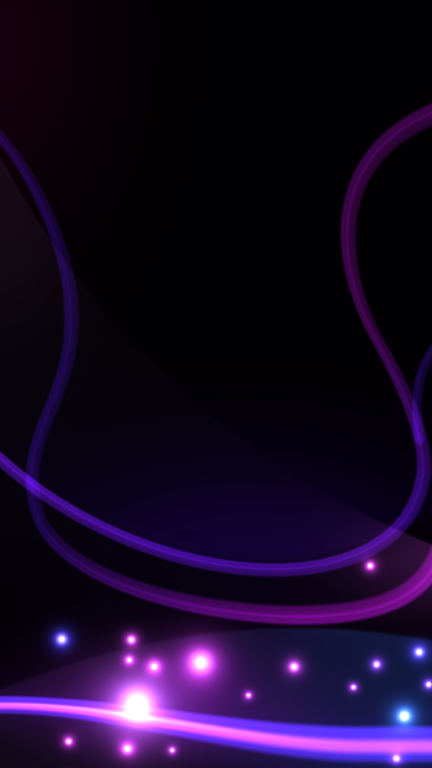
Reproduce this background procedurally as a Shadertoy shader.

```glsl
#define VIOLET vec3(0.27, 0.05, 0.58)
#define PLUM vec3(0.24, 0.02, 0.29)
#define MAGENTA vec3(0.40, 0.03, 0.46)
#define INDIGO vec3(0.09, 0.02, 0.26)
#define NIGHT_BLUE vec3(0.05, 0.0, 0.18)
#define PINK vec3(0.85, 0.22, 0.90)
#define BLUE vec3(0.25, 0.22, 0.95)
#define SPARK_CELL 0.105
#define SPARK_DENSITY 0.55
#define CURVE_STEPS 24

vec2 hash2(vec2 cell) {
    vec2 q = vec2(dot(cell, vec2(127.1, 311.7)), dot(cell, vec2(269.5, 183.3)));
    return fract(sin(q) * 4375.85);
}

float gauss(float x) { return exp(-x * x); }

vec2 bezier(vec2 a, vec2 b, vec2 c, vec2 d, float t) {
    float s = 1.0 - t;
    return s * s * s * a + 3.0 * s * s * t * b + 3.0 * s * t * t * c + t * t * t * d;
}

// Translucent band along a cubic curve; width and colour run from start to end
vec3 ribbon(vec2 p, vec2 a, vec2 b, vec2 c, vec2 d, vec2 width, vec3 startCol, vec3 endCol) {
    float nearest = 1e3, along = 0.0, side = 1.0;
    vec2 from = a;
    for (int i = 1; i <= CURVE_STEPS; i++) {
        vec2 to = bezier(a, b, c, d, float(i) / float(CURVE_STEPS));
        vec2 seg = to - from, rel = p - from;
        float h = clamp(dot(rel, seg) / dot(seg, seg), 0.0, 1.0);
        float dist = length(rel - seg * h);
        if (dist < nearest) {
            nearest = dist;
            along = (float(i) - 1.0 + h) / float(CURVE_STEPS);
            side = sign(seg.x * rel.y - seg.y * rel.x);
        }
        from = to;
    }
    float s = side * nearest / mix(width.x, width.y, along);
    float body = smoothstep(1.15, 0.7, abs(s)) * (0.75 - 0.2 * s);
    float streak = 0.3 * gauss((s + 0.15) * 6.0);
    return mix(startCol, endCol, along) * (body + streak + 0.08 * exp(-abs(s)));
}

// Hot core inside a coloured halo
vec3 spark(vec2 p, vec2 centre, float radius, vec3 tint) {
    float d = length(p - centre) / radius;
    return vec3(1.0, 0.9, 1.0) * gauss(d) + tint * (0.75 * gauss(d * 0.5) + 0.3 * gauss(d * 0.27));
}

vec3 backdrop(vec2 p) {
    vec3 col = vec3(0.004, 0.0, 0.007);
    col += vec3(0.075, 0.0, 0.04) * gauss(p.x / 0.25) * gauss((p.y - 1.68) / 0.4);

    // Indigo haze held in the bowl of the upper strand
    float bowl = 0.475 + 0.7 * (p.x - 0.6) * (p.x - 0.6);
    float inside = smoothstep(bowl - 0.02, bowl + 0.02, p.y);
    col += NIGHT_BLUE * mix(0.22, 1.0, inside) * gauss((p.x - 0.55) / 0.5) * gauss((p.y - 0.46) / 0.27);

    // Faint veil outside a very large circle
    float veil = smoothstep(-0.004, 0.004, length(p - vec2(1.70, 2.30)) - 1.915);
    col += veil * vec3(0.045, 0.03, 0.05) * gauss(p.x / 0.2) * gauss((p.y - 1.3) / 0.35);
    col += veil * vec3(0.18, 0.06, 0.20) * gauss((p.x - 1.05) / 0.24) * gauss((p.y - 0.48) / 0.12);
    col += veil * vec3(0.012, 0.006, 0.016) * smoothstep(0.2, 0.6, p.y);

    // Cool dome above the bottom beam
    float crown = 0.324 - 0.144 * pow(1.0 - p.x / 0.69, 2.0);
    float dome = smoothstep(0.006, -0.006, p.y - crown);
    col += dome * mix(vec3(0.05, 0.03, 0.07), vec3(0.04, 0.09, 0.20), smoothstep(0.3, 1.0, p.x));
    col += vec3(0.18, 0.03, 0.24) * gauss((p.x - 0.38) / 0.3) * gauss((p.y - 0.15) / 0.13);
    return col;
}

// Bright beam that sinks and widens to the right
vec3 beam(vec2 p) {
    float y = p.y - mix(0.146, 0.054, smoothstep(0.0, 0.85, p.x));
    float halfWidth = mix(0.022, 0.045, smoothstep(0.0, 0.9, p.x));
    float s = y / halfWidth;
    vec3 col = vec3(0.25, 0.13, 0.82) * smoothstep(1.1, 0.7, abs(s)) * (0.8 + 0.2 * s);
    col += vec3(0.55, 0.18, 0.25) * smoothstep(0.55, 0.1, abs(s + 0.1));
    col += vec3(0.35, 0.3, 0.25) * gauss((s - 0.1) * 5.0) * gauss((p.x - 0.3) / 0.3);
    return col + vec3(0.10, 0.02, 0.22) * exp(-abs(s) * 0.8);
}

// One possible spark in each cell, searched over the neighbours
vec3 scatteredSparks(vec2 p) {
    vec3 col = vec3(0.0);
    vec2 home = floor(p / SPARK_CELL);
    for (int j = -1; j <= 1; j++)
    for (int i = -1; i <= 1; i++) {
        vec2 cell = home + vec2(i, j);
        vec2 rnd = hash2(cell), kind = hash2(cell + 17.0);
        vec2 centre = (cell + 0.15 + 0.7 * rnd) * SPARK_CELL;
        float lit = step(kind.x, SPARK_DENSITY) * step(centre.y, 0.27) * step(0.06, centre.x);
        vec3 tint = mix(PINK, BLUE, smoothstep(0.65, 1.0, centre.x) * kind.y);
        col += lit * spark(p, centre, mix(0.004, 0.009, kind.y * kind.y), tint);
    }
    return col;
}

void mainImage(out vec4 fragColor, in vec2 fragCoord) {
    // Canvas width is one unit, height is 16/9
    vec2 p = fragCoord / iResolution.xy * vec2(1.0, 16.0 / 9.0);
    vec3 col = backdrop(p);

    // Upper strand: right loop, neck, bowl
    vec3 upper = ribbon(p, vec2(1.02, 1.52), vec2(0.775, 1.43), vec2(0.765, 1.20), vec2(0.868, 1.002), vec2(0.026, 0.014), PLUM, PLUM);
    upper = max(upper, ribbon(p, vec2(0.868, 1.002), vec2(0.94, 0.875), vec2(0.99, 0.76), vec2(0.981, 0.678), vec2(0.014, 0.018), PLUM, VIOLET * 0.7));
    upper = max(upper, ribbon(p, vec2(0.981, 0.678), vec2(0.9375, 0.366), vec2(0.347, 0.389), vec2(-0.012, 0.725), vec2(0.018, 0.015), VIOLET * 0.7, VIOLET));

    // Lower strand: left descent, bend, long sweep, right rise
    vec3 lower = ribbon(p, vec2(-0.012, 1.477), vec2(0.093, 1.361), vec2(0.165, 1.176), vec2(0.165, 1.06), vec2(0.012, 0.018), INDIGO, INDIGO);
    lower = max(lower, ribbon(p, vec2(0.165, 1.06), vec2(0.18, 0.852), vec2(0.023, 0.76), vec2(0.093, 0.574), vec2(0.018, 0.016), INDIGO, INDIGO));
    lower = max(lower, ribbon(p, vec2(0.093, 0.574), vec2(0.174, 0.412), vec2(0.509, 0.354), vec2(0.694, 0.354), vec2(0.016, 0.024), INDIGO, MAGENTA));
    lower = max(lower, ribbon(p, vec2(0.694, 0.354), vec2(0.903, 0.354), vec2(0.984, 0.412), vec2(1.02, 0.505), vec2(0.024), MAGENTA, MAGENTA));
    vec3 wisp = ribbon(p, vec2(1.02, 0.99), vec2(0.96, 0.92), vec2(0.96, 0.85), vec2(0.972, 0.76), vec2(0.012), INDIGO, INDIGO);
    col += upper + lower + wisp;

    // Beam, main lights and small sparks
    col += beam(p) + scatteredSparks(p);
    col += spark(p, vec2(0.465, 0.244), 0.020, PINK);
    col += spark(p, vec2(0.318, 0.146), 0.032, vec3(0.75, 0.4, 0.9));
    col += spark(p, vec2(0.143, 0.298), 0.010, BLUE);
    col += spark(p, vec2(0.936, 0.120), 0.012, vec3(0.2, 0.5, 0.95));
    col += spark(p, vec2(0.304, 0.297), 0.007, PINK);
    col += spark(p, vec2(0.857, 0.468), 0.006, PINK);
    fragColor = vec4(min(col, 1.0), 1.0);
}
```
